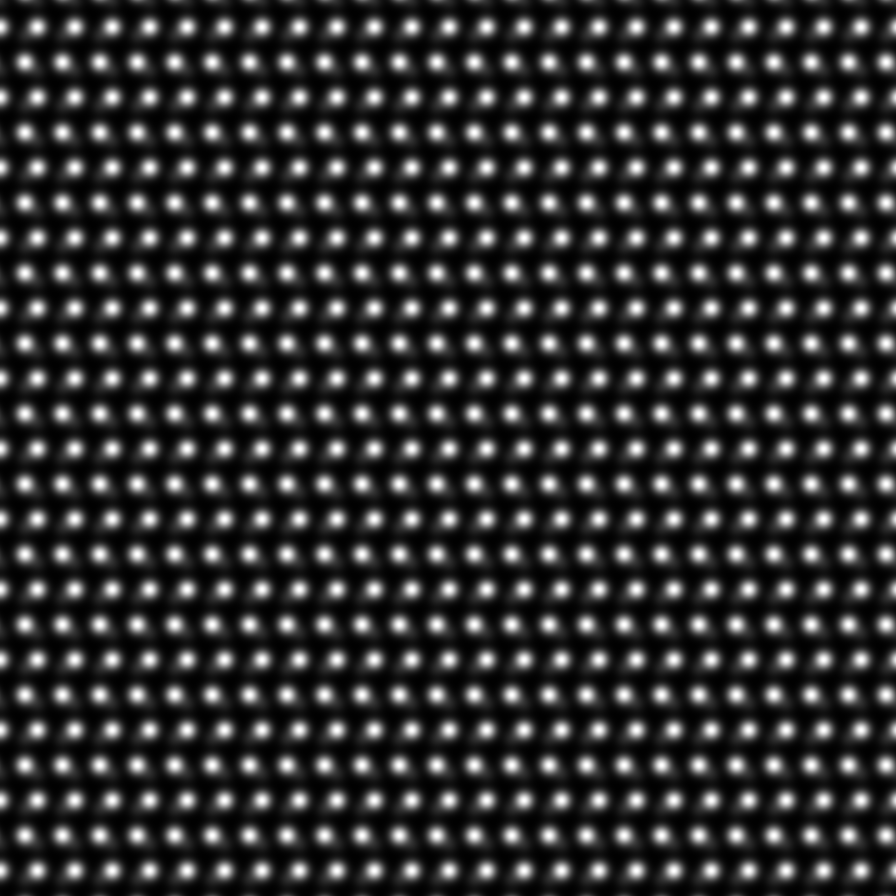
Give the GLSL for this pattern, as a WebGL 1 fragment shader.

```glsl
precision highp float;
// Zigzag lattice of soft white dots, each with a faint satellite below it.

uniform vec2 u_resolution;

const vec2 REPEATS = vec2(23.93, 12.747);   // lattice cells across and down the canvas
const vec2 ORIGIN = vec2(0.0, 0.9698);      // centre of one bright dot
const float SPOT_SIGMA = 0.00684;           // Gaussian width of every spot
const float ZIGZAG_SHIFT = 0.6667;          // sideways shift of alternate rows, in cells
const float SATELLITE_DROP = 0.123;         // satellite offset below its dot, in cells
const float BRIGHT_LEVEL = 1.0;
const float SATELLITE_LEVEL = 0.145;
const vec3 BACKGROUND = vec3(0.0);
const vec3 GLOW = vec3(1.0);

// Gaussian spot repeated at one site of every cell, with side neighbours included
float latticeSpots(vec2 cell, vec2 site) {
  vec2 nearest = fract(cell - site + 0.5) - 0.5;
  float sum = 0.0;
  for (int i = -1; i <= 1; i++) {
    vec2 offset = (nearest + vec2(float(i), 0.0)) / REPEATS;
    sum += exp(-dot(offset, offset) / (2.0 * SPOT_SIGMA * SPOT_SIGMA));
  }
  return sum;
}

void main() {
  vec2 uv = gl_FragCoord.xy / u_resolution;
  vec2 cell = (uv - ORIGIN) * REPEATS;

  // Two bright rows per cell
  float bright = latticeSpots(cell, vec2(0.0))
               + latticeSpots(cell, vec2(ZIGZAG_SHIFT, -0.5));

  // Satellites lean left under one row and right under the next
  float faint = latticeSpots(cell, vec2(ZIGZAG_SHIFT, -SATELLITE_DROP))
              + latticeSpots(cell, vec2(0.0, -0.5 - SATELLITE_DROP));

  float intensity = BRIGHT_LEVEL * bright + SATELLITE_LEVEL * faint;
  gl_FragColor = vec4(mix(BACKGROUND, GLOW, clamp(intensity, 0.0, 1.0)), 1.0);
}
```
